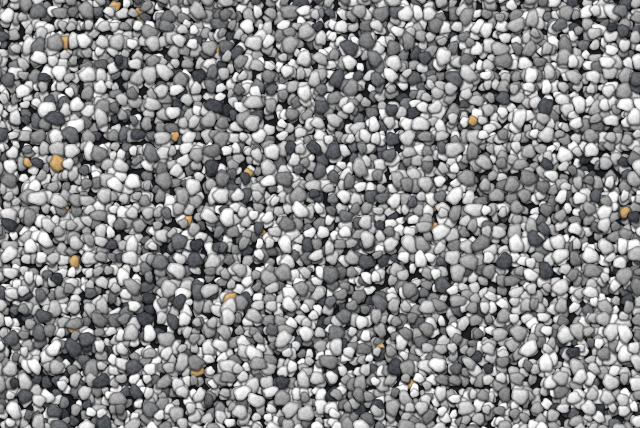
Reproduce this texture procedurally as a WebGL 1 fragment shader.

```glsl
precision highp float;
uniform vec2 u_resolution;

const float FINE_CELLS = 42.0;    // cells per canvas height, lowest layer
const float COARSE_CELLS = 28.0;  // cells per canvas height, top layer
const float JITTER = 0.6;
const float MAX_STRETCH = 1.55;
const float CORNER_POWER = 2.5;   // 2 is an ellipse, higher is boxier
const float EDGE_SOFTNESS = 0.0026;
const float SHADOW_REACH = 0.0052;
const float SHADOW_DEPTH = 0.62;
const float RIM_DARKENING = 0.36;
const float MOTTLE = 0.045;
const float DARKEST = 0.23;
const float LIGHTEST = 0.99;
const float TONE_BIAS = 0.56;     // below 1 favours light pebbles
const float PATCHINESS = 0.2;
const float WARM_SHARE = 0.005;
const vec2 LIGHT = vec2(-0.09, 0.17);
const vec3 GAP = vec3(0.12, 0.125, 0.135);
const vec3 COOL_TINT = vec3(0.95, 1.0, 1.07);
const vec3 OCHRE = vec3(0.80, 0.65, 0.44);

vec3 hash3(vec2 p) {
  vec3 q = fract(vec3(p.xyx) * vec3(0.1031, 0.1030, 0.0973));
  q += dot(q, q.yxz + 33.33);
  return fract((q.xxy + q.yzz) * q.zyx);
}

vec2 rotate(vec2 p, float angle) {
  float c = cos(angle), s = sin(angle);
  return vec2(c * p.x + s * p.y, c * p.y - s * p.x);
}

// Broad drift between light and dark areas
float patches(vec2 p) {
  return sin(p.x * 7.0 + 2.0 * sin(p.y * 5.0)) * sin(p.y * 8.0 + 1.5 * sin(p.x * 4.0));
}

// Relative radius of a rounded, uneven stone: 1 at its outline
float stoneRadius(vec2 p, vec3 seed) {
  vec2 a = pow(abs(p) + 0.0001, vec2(CORNER_POWER));
  float r = pow(a.x + a.y, 1.0 / CORNER_POWER);
  float angle = atan(p.y, p.x + 0.00001);
  float wobble = 0.08 * sin(3.0 * angle + 6.28 * seed.x)
               + 0.04 * sin(5.0 * angle + 6.28 * seed.y);
  return r * (1.0 + wobble);
}

vec3 stoneColor(float pick, float kind, vec2 place) {
  float bias = TONE_BIAS + PATCHINESS * patches(place);
  float tone = mix(DARKEST, LIGHTEST, pow(pick, bias));
  vec3 grey = tone * mix(COOL_TINT, vec3(1.0), smoothstep(0.2, 0.6, tone));
  return mix(grey, OCHRE, step(kind, WARM_SHARE));
}

// Paints one layer, far rows first so that near stones overlap them
vec3 paintLayer(vec3 color, vec2 uv, float layer) {
  float level = layer / 2.0;
  float cells = mix(FINE_CELLS, COARSE_CELLS, level);
  vec2 shift = layer * vec2(17.37, 41.71) + 5.0;
  vec2 grid = uv * cells + shift;
  float soft = EDGE_SOFTNESS * cells;
  float reach = SHADOW_REACH * cells;

  for (int row = 1; row >= -1; row--) {
    for (int col = -1; col <= 1; col++) {
      vec2 cell = floor(grid) + vec2(float(col), float(row));
      vec3 place = hash3(cell + 91.0 * layer);
      vec3 form = hash3(cell + 91.0 * layer + 213.7);
      vec3 look = hash3(cell + 91.0 * layer + 457.3);
      vec2 center = cell + 0.5 + JITTER * (place.xy - 0.5);
      vec2 offset = grid - center;

      // Size and outline
      float size = mix(mix(0.42, 0.28, level), mix(0.60, 0.53, level), form.x);
      float stretch = sqrt(mix(1.0, MAX_STRETCH, form.y));
      vec2 local = rotate(offset, 3.14159 * form.z);
      local *= vec2(1.0 / stretch, stretch) / size;
      float r = stoneRadius(local, look);
      float dist = (r - 1.0) * size;
      float present = step(place.z, 1.0 - 0.18 * layer);

      // Contact shadow, deeper below the stone
      float lift = 0.4 * reach * offset.y / (length(offset) + 0.001);
      float shadow = 1.0 - smoothstep(-soft, reach, dist + lift);
      color *= 1.0 - SHADOW_DEPTH * shadow * present;

      // Lit surface with a dark rim and faint mottling
      float shade = 0.99 + dot(offset / size, LIGHT);
      shade *= 1.0 - RIM_DARKENING * smoothstep(0.62, 1.05, r);
      vec2 wave = local * 5.0 + 20.0 * look.xy;
      float mottle = sin(wave.x + sin(wave.y * 1.7)) * sin(wave.y - 1.3 * sin(wave.x));
      vec3 stone = stoneColor(look.z, look.x, (center - shift) / cells);
      stone = stone * shade + MOTTLE * mottle;
      float cover = 1.0 - smoothstep(-0.5 * soft, 0.5 * soft, dist);
      color = mix(color, stone, cover * present);
    }
  }
  return color;
}

void main() {
  vec2 uv = gl_FragCoord.xy / u_resolution.y;
  vec3 color = GAP;
  for (int i = 0; i < 3; i++) {
    color = paintLayer(color, uv, float(i));
  }
  gl_FragColor = vec4(clamp(color, 0.0, 1.0), 1.0);
}
```
